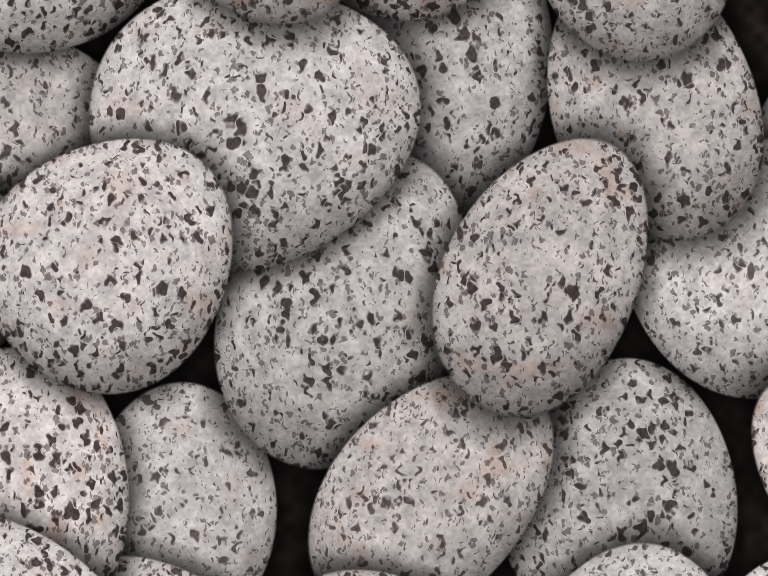
A WebGL 2 fragment shader for this texture:

```glsl
#version 300 es
precision highp float;
// A heap of smooth, speckled granite pebbles under soft light from above.
uniform vec2 u_resolution;
out vec4 fragColor;

const vec2 SPACING = vec2(0.37, 0.33);
const vec3 GAP = vec3(0.13, 0.11, 0.105);
const vec3 MICA = vec3(0.25, 0.215, 0.21);
const vec3 FELDSPAR = vec3(0.82, 0.78, 0.765);
const vec3 GREY_QUARTZ = vec3(0.77, 0.75, 0.745);
const vec3 RUST = vec3(0.74, 0.58, 0.51);

vec3 hash3(vec2 p) {
  vec3 q = fract(p.xyx * vec3(0.1031, 0.1030, 0.0973));
  q += dot(q, q.yxz + 33.33);
  return fract((q.xxy + q.yzz) * q.zyx);
}

float valueNoise(vec2 p) {
  vec2 i = floor(p), f = fract(p);
  f = f * f * (3.0 - 2.0 * f);
  float low = mix(hash3(i).x, hash3(i + vec2(1, 0)).x, f.x);
  float high = mix(hash3(i + vec2(0, 1)).x, hash3(i + vec2(1, 1)).x, f.x);
  return mix(low, high, f.y);
}

mat2 rotation(float a) {
  return mat2(cos(a), -sin(a), sin(a), cos(a));
}

// Cellular grains with random radii and ragged edges; 1 inside a grain.
float specks(vec2 p, float size) {
  p += 0.8 * (vec2(valueNoise(p * 1.9), valueNoise(p * 1.9 + 17.0)) - 0.5);
  vec2 cell = floor(p), f = fract(p);
  float cover = 0.0;
  for (int y = -1; y <= 1; y++)
  for (int x = -1; x <= 1; x++) {
    vec2 offset = vec2(x, y);
    vec3 h = hash3(cell + offset);
    float d = length((offset + h.xy - f) * vec2(1.2, 0.85));
    float r = size * mix(-0.12, 0.5, h.z * h.z);
    cover = max(cover, 1.0 - smoothstep(r - 0.15, r + 0.15, d));
  }
  return cover;
}

// Pale feldspar with mottling, rusty stains and two sizes of dark mica.
vec3 granite(vec2 p, vec3 seed) {
  float patches = valueNoise(p * 13.0);
  float mottle = valueNoise(p * 38.0) - 0.5;
  float grain = valueNoise(p * 105.0) + valueNoise(p * 190.0) - 1.0;
  vec3 rock = mix(FELDSPAR, GREY_QUARTZ, seed.x);
  rock *= 1.0 + 0.16 * mottle + 0.13 * grain;
  float stain = smoothstep(0.66, 0.95, valueNoise(p * 21.0 + 40.0));
  rock = mix(rock, RUST, 0.5 * stain * (1.0 - seed.x));
  float size = mix(0.85, 1.1, seed.y) * mix(0.75, 1.2, patches);
  float coarse = specks(p * 49.0, size);
  float fine = specks(p * 88.0 + 9.0, size);
  float mica = max(mix(0.75, 0.95, seed.y) * coarse, 0.52 * fine);
  return mix(rock, MICA * (1.0 + 0.3 * grain), mica);
}

// Egg-shaped coordinates: length 1 on the rim of the pebble.
vec2 eggCoords(vec2 local, vec2 axes, float phase) {
  vec2 n = local / axes;
  n.y *= 1.0 + 0.10 * clamp(n.x, -2.0, 2.0);
  return n * (1.0 + 0.015 * sin(3.0 * atan(n.y, n.x + 1e-5) + phase));
}

// Draws one pebble and its contact shadow over the colour below.
vec3 addPebble(vec3 below, vec2 p, vec2 id, vec2 centre, float edge) {
  vec3 shape = hash3(id + 31.0), seed = hash3(id + 73.0);
  float major = mix(0.22, 0.295, shape.x);
  vec2 axes = major * vec2(1.0, mix(0.64, 0.92, shape.y));
  mat2 turn = rotation(3.14159 * shape.z);
  vec2 local = turn * (p - centre);
  vec2 n = eggCoords(local, axes, 6.28 * seed.z);
  float rim = length(n);
  float d = (rim - 1.0) * axes.y;
  if (d > 0.07) return below;
  below *= mix(0.30, 1.0, smoothstep(-0.015, 0.05, d));
  if (d > edge) return below;

  // Rounded body: bright crown, dim underside and rim.
  float height = sqrt(max(0.0, 1.0 - rim * rim));
  vec3 normal = vec3(n * turn, height);
  float light = dot(normal, normalize(vec3(-0.12, 0.62, 0.78)));
  float shade = 0.56 + 0.45 * smoothstep(-0.6, 0.65, light);
  shade *= mix(0.86, 1.0, smoothstep(0.0, 0.4, height));
  shade *= mix(0.90, 1.05, seed.z);
  vec2 surface = (p - centre) * (1.0 + 0.16 * rim * rim) + id * 3.7 + 50.0;
  vec3 stone = granite(surface, seed) * shade;
  return mix(below, stone, 1.0 - smoothstep(-edge, edge, d));
}

void main() {
  vec2 p = gl_FragCoord.xy / u_resolution.y;
  float edge = max(1.2 / u_resolution.y, 0.0025);
  vec3 colour = GAP * (0.7 + 0.6 * valueNoise(p * 60.0));

  // Four interleaved lattices, stacked from back to front.
  for (int layer = 0; layer < 4; layer++) {
    vec2 parity = vec2((layer + 1) / 2 % 2, layer % 2);
    float baseRow = floor(p.y / SPACING.y * 0.5);
    for (int j = -1; j <= 1; j++) {
      float row = 2.0 * (baseRow + float(j)) + parity.y;
      float shift = 0.6 * sin(row * 2.4 + 0.7);
      float baseColumn = floor((p.x / SPACING.x - shift) * 0.5);
      for (int i = -1; i <= 1; i++) {
        vec2 id = vec2(2.0 * (baseColumn + float(i)) + parity.x, row);
        vec2 jitter = 0.34 * (hash3(id + 11.0).xy - 0.5);
        vec2 centre = (id + 0.5 + vec2(shift, 0.0) + jitter) * SPACING;
        colour = addPebble(colour, p, id, centre, edge);
      }
    }
  }
  fragColor = vec4(colour, 1.0);
}
```
